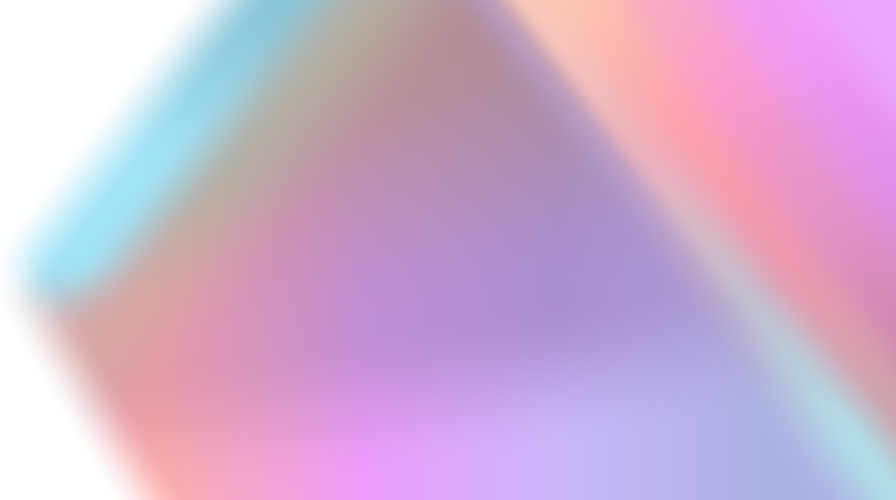
A WebGL 1 fragment shader for this background:

```glsl
precision highp float;
// Soft iridescent gradient: a blurred pastel facet on white, with a glowing diagonal fold.

uniform vec2 u_resolution;

// Four evenly spaced colour stops, t from 0 to 1.
vec3 ramp(vec3 a, vec3 b, vec3 c, vec3 d, float t) {
  float k = clamp(t, 0.0, 1.0) * 3.0;
  vec3 ab = mix(a, b, min(k, 1.0));
  vec3 abc = mix(ab, c, clamp(k - 1.0, 0.0, 1.0));
  return mix(abc, d, clamp(k - 2.0, 0.0, 1.0));
}

// Mauve facet: three horizontal ramps blended downward.
vec3 facetColor(vec2 p) {
  float across = (p.x - 0.326) / 1.186;
  float down = p.y + 0.15 * (p.x - 0.93);
  vec3 top = ramp(vec3(0.80, 0.59, 0.58), vec3(0.73, 0.57, 0.57),
                  vec3(0.68, 0.54, 0.60), vec3(0.64, 0.56, 0.72), across);
  vec3 middle = ramp(vec3(0.90, 0.60, 0.66), vec3(0.76, 0.56, 0.83),
                     vec3(0.66, 0.56, 0.81), vec3(0.67, 0.62, 0.83), across);
  vec3 bottom = ramp(vec3(0.99, 0.68, 0.67), vec3(0.93, 0.61, 0.98),
                     vec3(0.79, 0.72, 0.98), vec3(0.68, 0.70, 0.89), across);
  vec3 color = mix(top, middle, smoothstep(0.047, 0.628, down));
  return mix(color, bottom, smoothstep(0.628, 0.93, down));
}

// Cyan rim melting through tan into the facet; depth runs inward from the edge.
vec3 addRim(vec3 color, float depth, float y) {
  vec3 tan_ = mix(vec3(0.70, 0.69, 0.65), vec3(0.84, 0.66, 0.65), smoothstep(0.3, 0.65, y));
  vec3 cyan = mix(vec3(0.55, 0.78, 0.86), vec3(0.63, 0.89, 0.97), smoothstep(0.0, 0.35, y));
  float cyanAmount = 1.0 - smoothstep(0.44, 0.581, depth);
  cyanAmount *= 1.0 - smoothstep(0.51, 0.70, y);
  color = mix(color, tan_, 1.0 - smoothstep(0.547, 0.767, depth));
  return mix(color, cyan, cyanAmount);
}

// Right side: ramps along the fold, blended outward from it.
vec3 foldColor(float along, float outward) {
  float t = (along - 0.674) / 1.047;
  vec3 inner = ramp(vec3(0.98, 0.79, 0.73), vec3(0.93, 0.70, 0.74),
                    vec3(0.76, 0.75, 0.81), vec3(0.69, 0.87, 0.91), t);
  vec3 warm = ramp(vec3(0.99, 0.78, 0.69), vec3(0.99, 0.63, 0.69),
                   vec3(0.93, 0.60, 0.68), vec3(0.80, 0.64, 0.67), t);
  vec3 rose = ramp(vec3(0.99, 0.70, 0.74), vec3(0.97, 0.61, 0.80),
                   vec3(0.89, 0.57, 0.77), vec3(0.78, 0.52, 0.66), t);
  vec3 orchid = ramp(vec3(0.95, 0.62, 0.92), vec3(0.95, 0.60, 0.96),
                     vec3(0.88, 0.56, 0.92), vec3(0.80, 0.54, 0.78), t);
  vec3 color = mix(inner, warm, smoothstep(0.826, 0.942, outward));
  color = mix(color, rose, smoothstep(0.942, 1.047, outward));
  color = mix(color, orchid, smoothstep(1.047, 1.221, outward));
  return mix(color, vec3(0.92, 0.66, 1.0), smoothstep(1.221, 1.372, outward));
}

void main() {
  // Canvas heights as units, y growing downward.
  vec2 p = gl_FragCoord.xy / u_resolution.y;
  p.y = 1.0 - p.y;

  // Distances measured across and along the slanted edges.
  float rimDepth = dot(p, vec2(0.788, 0.616));
  float lowerDepth = dot(p, vec2(0.863, -0.507));
  float outward = dot(p, vec2(0.798, -0.603));
  float along = dot(p, vec2(0.603, 0.798));

  vec3 color = addRim(facetColor(p), rimDepth, p.y);

  // Diagonal fold, wider toward the bottom, with a lilac seam.
  float lowSide = smoothstep(0.9, 1.75, along);
  float foldStart = mix(0.749, 0.698, lowSide);
  color = mix(color, foldColor(along, outward), smoothstep(foldStart, 0.842, outward));
  float seamOffset = (outward - 0.772) / 0.036;
  float seam = 0.6 * exp(-seamOffset * seamOffset) * (1.0 - lowSide);
  color = mix(color, vec3(0.71, 0.61, 0.79), seam);

  // Blurred white surround on the left.
  float inside = smoothstep(0.291, 0.43, rimDepth) * smoothstep(-0.321, -0.181, lowerDepth);
  gl_FragColor = vec4(mix(vec3(1.0), color, inside), 1.0);
}
```
